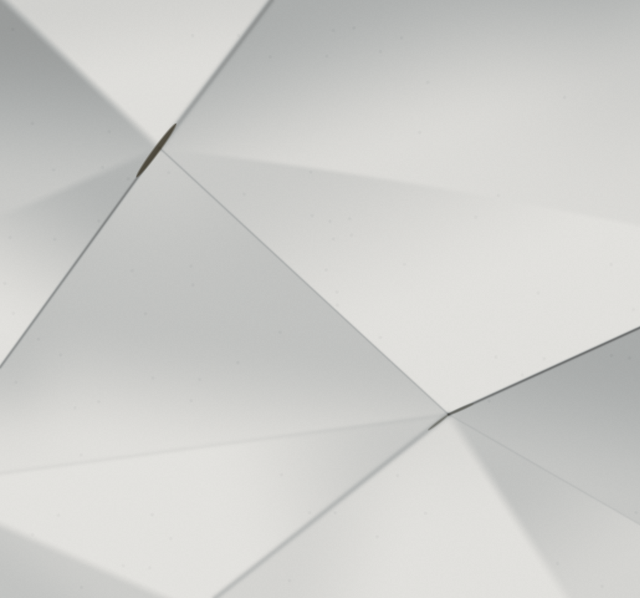
Give the GLSL for this background, as a WebGL 1 fragment shader.

```glsl
precision highp float;
// Pale folded metal panels: soft grey facets meeting at two creased hubs.
uniform vec2 u_resolution;

const float ASPECT = 1.0726;
const vec2 HUB_A = vec2(0.267, 0.753);
const vec2 HUB_B = vec2(0.752, 0.307);

// Far ends of the folds leaving each hub
const vec2 A_TOP_LEFT = vec2(0.008, 1.0);
const vec2 A_TOP = vec2(0.454, 1.0);
const vec2 A_RIGHT = vec2(ASPECT, 0.622);
const vec2 A_LEFT = vec2(0.0, 0.637);
const vec2 A_LOW = vec2(0.0, 0.386);
const vec2 B_RIGHT = vec2(ASPECT, 0.4525);
const vec2 B_FAINT = vec2(ASPECT, 0.123);
const vec2 B_BOTTOM = vec2(0.950, 0.0);
const vec2 B_LOW = vec2(0.360, 0.0);
const vec2 B_LEFT = vec2(0.0, 0.208);
const vec2 CORNER_L = vec2(0.0, 0.123);
const vec2 CORNER_R = vec2(0.279, 0.0);

float hash(vec2 p) {
  p = fract(p * vec2(0.1031, 0.1137));
  p += dot(p, p.yx + 33.33);
  return fract((p.x + p.y) * p.x * 17.0);
}

// 1 on the left of the line a->b, with a blurred border
float side(vec2 p, vec2 a, vec2 b, float blur) {
  vec2 d = normalize(b - a), q = p - a;
  float w = max(blur, 0.8 / u_resolution.y);
  return smoothstep(-w, w, d.x * q.y - d.y * q.x);
}

// Brightness ramp from point a to point b
float ramp(vec2 p, vec2 a, vec2 b, float va, float vb) {
  vec2 d = b - a;
  return mix(va, vb, smoothstep(0.0, 1.0, dot(p - a, d) / dot(d, d)));
}

float glow(vec2 p, vec2 centre, float radius) {
  vec2 q = (p - centre) / radius;
  return exp(-dot(q, q));
}

// Soft line along the segment a->b
float crease(vec2 p, vec2 a, vec2 b, float width) {
  vec2 d = b - a, q = p - a;
  float r = length(q - d * clamp(dot(q, d) / dot(d, d), 0.0, 1.0));
  float w = max(width, 0.7 / u_resolution.y);
  return exp(-r * r / (w * w));
}

// Open slit, widest at its middle
float slit(vec2 p, vec2 a, vec2 b, float width) {
  vec2 d = b - a, q = p - a;
  float t = dot(q, d) / dot(d, d);
  float w = width * sqrt(max(4.0 * t * (1.0 - t), 0.0));
  return smoothstep(0.0025, -0.0025, length(q - d * clamp(t, 0.0, 1.0)) - w);
}

// Sparse dust from jittered cells
float dust(vec2 p, float cells) {
  vec2 id = floor(p * cells);
  vec2 spot = 0.2 + 0.6 * vec2(hash(id), hash(id + 47.0));
  float r = length(fract(p * cells) - spot);
  return step(0.88, hash(id + 91.0)) * smoothstep(0.12, 0.02, r);
}

float leftFacets(vec2 p) {
  float low = ramp(p, vec2(0.17, 0.71), vec2(0.03, 0.43), 0.71, 0.88);
  float dark = ramp(p, vec2(0.05, 0.97), vec2(0.03, 0.65), 0.61, 0.79);
  float top = ramp(p, vec2(0.24, 1.02), vec2(0.26, 0.86), 0.82, 0.87);
  float v = mix(low, dark, side(p, A_LEFT, HUB_A, 0.009));
  return mix(v, top, side(p, HUB_A, A_TOP_LEFT, 0.010) < 0.0 ? 0.0 : side(p, A_TOP_LEFT, HUB_A, 0.010));
}

float rightFacets(vec2 p) {
  float low = ramp(p, vec2(0.45, 0.75), vec2(0.60, 0.42), 0.79, 0.88);
  float top = ramp(p, vec2(0.55, 1.03), vec2(0.65, 0.73), 0.68, 0.86);
  top -= 0.07 * glow(p, vec2(ASPECT, 0.98), 0.22);
  vec2 bowed = p - vec2(0.0, 0.009 * sin(3.1416 * clamp((p.x - HUB_A.x) / 0.806, 0.0, 1.0)));
  return mix(low, top, side(bowed, HUB_A, A_RIGHT, 0.006));
}

float lowerFacets(vec2 p) {
  float broad = ramp(p, vec2(0.28, 0.46), vec2(0.25, 0.23), 0.76, 0.875);
  broad += 0.035 * glow(p, HUB_A, 0.16) - 0.05 * glow(p, vec2(0.0, 0.36), 0.09);
  float pale = ramp(p, vec2(0.69, 0.28), vec2(0.35, 0.16), 0.79, 0.885);
  float corner = ramp(p, vec2(0.03, 0.0), vec2(0.10, 0.09), 0.765, 0.80);
  float base = ramp(p, vec2(0.50, 0.14), vec2(0.70, 0.08), 0.83, 0.88);
  base -= 0.03 * glow(p, HUB_B, 0.12);
  float dark = ramp(p, vec2(1.00, 0.42), vec2(0.95, 0.17), 0.67, 0.78);
  float under = ramp(p, vec2(0.85, 0.22), vec2(1.00, 0.0), 0.76, 0.83);
  float v = mix(broad, pale, side(p, HUB_B, B_LEFT, 0.005));
  v = mix(v, corner, side(p, CORNER_R, CORNER_L, 0.010));
  float right = mix(under, dark, side(p, HUB_B, B_FAINT, 0.004));
  right = mix(base, right, side(p, B_BOTTOM, HUB_B, 0.012) < 0.0 ? 0.0 : side(p, HUB_B, B_BOTTOM, 0.012));
  return mix(v, right, side(p, HUB_B, B_LOW, 0.005));
}

void main() {
  vec2 p = gl_FragCoord.xy / u_resolution * vec2(ASPECT, 1.0);

  // Join the three groups of facets
  float upper = side(p, HUB_B, B_RIGHT, 0.003) * (1.0 - side(p, HUB_B, HUB_A, 0.002));
  float left = max(side(p, A_LOW, HUB_A, 0.003), side(p, HUB_A, A_TOP, 0.005));
  float v = mix(lowerFacets(p), rightFacets(p), upper);
  v = mix(v, leftFacets(p), left);

  // Shadows in the folds
  v -= 0.16 * crease(p, HUB_A, A_TOP, 0.005) + 0.22 * crease(p, HUB_A, A_LOW, 0.0025);
  v -= 0.09 * crease(p, HUB_A, HUB_B, 0.002) + 0.32 * crease(p, HUB_B, B_RIGHT, 0.0024);
  v -= 0.11 * crease(p, HUB_B, B_LOW, 0.005) + 0.025 * crease(p, HUB_B, B_LEFT, 0.004);
  v -= 0.03 * crease(p, HUB_B, B_FAINT, 0.002);

  // Fine grain and dust
  v += 0.008 * (hash(floor(p * 480.0)) - 0.5) - 0.025 * dust(p, 26.0);

  // Cool shade, warm light, brown slits at the hubs
  vec3 tint = mix(vec3(0.985, 1.0, 0.995), vec3(1.003, 1.0, 0.985), smoothstep(0.65, 0.88, v));
  vec3 color = mix(v * tint, vec3(0.27, 0.25, 0.20), 0.9 * slit(p, vec2(0.229, 0.704), vec2(0.295, 0.793), 0.005));
  float small = max(slit(p, vec2(0.718, 0.281), HUB_B, 0.002), slit(p, HUB_B, vec2(0.793, 0.325), 0.002));
  gl_FragColor = vec4(mix(color, vec3(0.36, 0.36, 0.33), 0.75 * small), 1.0);
}
```
